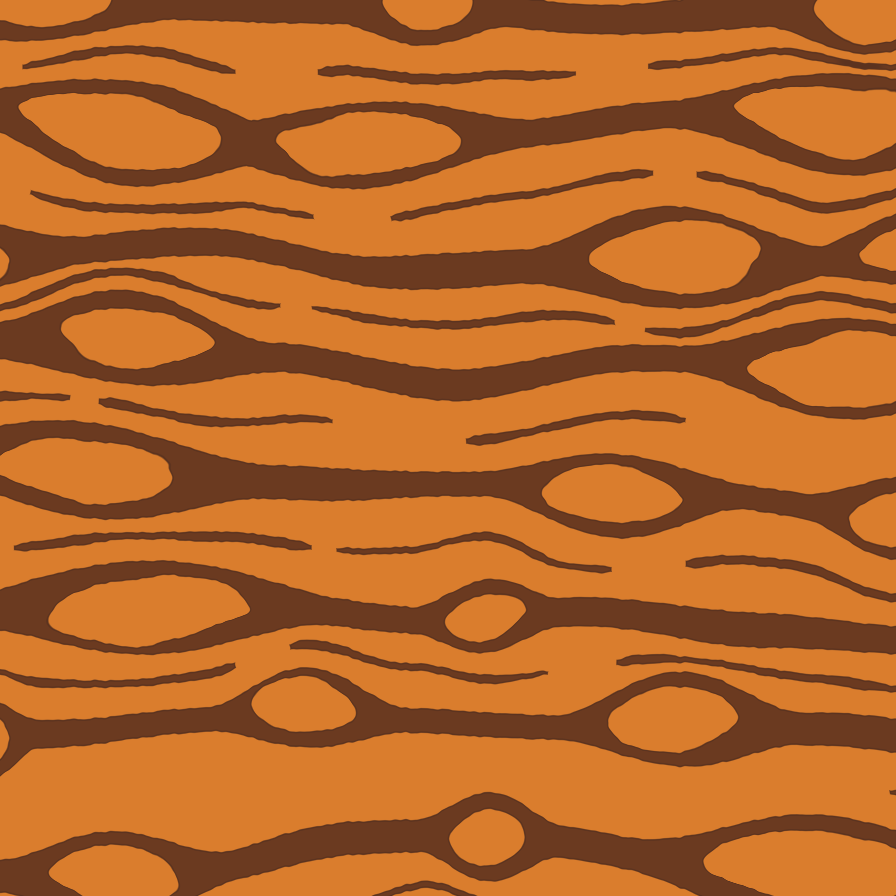
Reproduce this texture procedurally as a three.js fragment shader.

```glsl
varying vec2 vUv;

const vec3 WOOD = vec3(0.855, 0.492, 0.176);
const vec3 GRAIN = vec3(0.418, 0.226, 0.127);
const vec3 GRAIN_RIM = vec3(0.36, 0.20, 0.12);
const float ROWS = 7.3;
const float KNOT_SPACING = 0.42;
const float DASH_SPACING = 0.37;
const float EDGE = 0.0009;

float hash(vec2 p) {
  vec3 q = fract(p.xyx * 0.1031);
  q += dot(q, q.yzx + 33.33);
  return fract((q.x + q.y) * q.z);
}

// Smooth one-dimensional noise, centred on zero
float wave(float x, float seed) {
  float i = floor(x);
  float f = smoothstep(0.0, 1.0, x - i);
  return mix(hash(vec2(i, seed)), hash(vec2(i + 1.0, seed)), f) - 0.5;
}

// Centre line of a thick band
float spine(float x, float row) {
  float shared = 0.05 * wave(x * 2.3 + row * 0.35, 71.0);
  float own = 0.045 * wave(x * 5.0 + row * 0.37, row + 11.0);
  return (row + 0.3) / ROWS + shared + own;
}

float knotCell(float x, float row) {
  return floor(x / KNOT_SPACING + hash(vec2(row, 5.0)));
}

// Knot as centre x, half width, half height and vertical skew
vec4 knot(float cell, float row) {
  vec2 id = vec2(cell, row * 3.0 + 40.0);
  float jitter = mix(0.25, 0.75, hash(id));
  float x = (cell + jitter - hash(vec2(row, 5.0))) * KNOT_SPACING;
  float w = mix(0.03, 0.115, hash(id + 17.0));
  float h = mix(0.016, 0.028, hash(id + 31.0)) + 0.15 * w;
  float present = step(0.13, hash(id + 53.0));
  return vec4(x, w, h * present, 0.8 * (hash(id + 67.0) - 0.5));
}

// Lower and upper edge of a band, swollen around its knots
vec2 bandEdges(float x, float row) {
  float cell = knotCell(x, row);
  vec2 swell = vec2(0.0);
  for (int i = -1; i <= 1; i++) {
    vec4 k = knot(cell + float(i), row);
    float t = min(abs(x - k.x) / (1.9 * k.y), 1.0);
    float bump = (1.0 - t * t) * (1.0 - t * t) * k.z;
    swell = max(swell, bump * vec2(1.0 - k.w, 1.0 + k.w));
  }
  float halfWidth = 0.0165 + 0.007 * wave(x * 6.0, row + 29.0);
  return spine(x, row) + vec2(-1.0, 1.0) * (halfWidth + swell);
}

// Distance to the nearest knot opening, negative inside
float openings(vec2 p, float row) {
  float cell = knotCell(p.x, row);
  float y = p.y - spine(p.x, row);
  float d = 1.0;
  for (int i = -1; i <= 1; i++) {
    vec4 k = knot(cell + float(i), row);
    if (k.z > 0.0) {
      vec2 q = vec2(p.x - k.x, y - k.w * k.z) / k.yz;
      q += 0.3 * vec2(wave(p.y * 34.0, row), wave(p.x * 20.0, row + 7.0));
      vec2 s = pow(abs(q) + 0.0001, vec2(1.75));
      float r = pow(s.x + s.y, 1.0 / 1.75);
      float slope = length(q / k.yz);
      d = min(d, (r - 1.0) * (r + 0.001) / (slope + 0.01));
    }
  }
  return d;
}

// Broken thin line running midway between two bands, positive inside
float thinLine(vec2 p, float row, float low, float high) {
  float u = p.x / DASH_SPACING + hash(vec2(row, 83.0));
  vec2 id = vec2(floor(u), row + 90.0);
  float start = 0.2 * hash(id) * hash(id + 9.0);
  float end = 0.96 - 0.35 * hash(id + 13.0) * hash(id + 19.0);
  float along = min(fract(u) - start, end - fract(u)) * DASH_SPACING;
  float middle = 0.5 * (low + high) + 0.014 * wave(p.x * 8.0, row + 47.0);
  float radius = 0.0046 + 0.003 * wave(p.x * 22.0, row + 59.0);
  radius *= mix(0.55, 1.0, smoothstep(0.0, 0.012, along));
  float d = min(radius - abs(p.y - middle), along);
  float present = step(0.1, hash(id + 23.0));
  return mix(-1.0, min(d, (high - low) * 0.3 - 0.006), present);
}

void main() {
  // Slight roughness along every outline
  vec2 p = vUv + 0.0016 * vec2(wave(vUv.y * 170.0, 3.0), wave(vUv.x * 170.0, 4.0));

  float ink = -1.0;
  vec2 band = bandEdges(p.x, -2.0);
  for (int i = -2; i <= 8; i++) {
    float row = float(i);
    vec2 next = bandEdges(p.x, row + 1.0);
    float body = min(p.y - band.x, band.y - p.y);
    ink = max(ink, min(body, openings(p, row)));
    ink = max(ink, thinLine(p, row, band.y, next.x));
    band = next;
  }

  vec3 dark = mix(GRAIN_RIM, GRAIN, smoothstep(0.0012, 0.0024, ink));
  gl_FragColor = vec4(mix(WOOD, dark, smoothstep(-EDGE, EDGE, ink)), 1.0);
}
```
